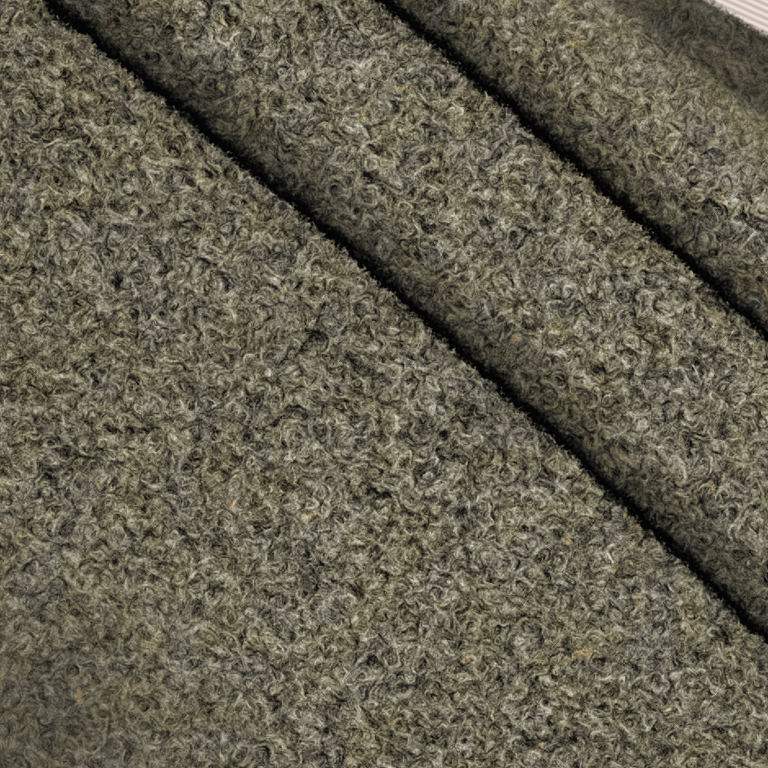
This texture is drawn by a Shadertoy shader. Its source:

```glsl
// Folded boucle wool: olive grey cloth with two dark diagonal creases.
// Short crisp fibres come from fine noise averaged along the contour lines of
// a coarser tuft noise; the folds are soft shadows around curved lines.
#define TUFT_SCALE 50.0
#define FIBRE_SCALE 330.0
#define FIBRE_CONTRAST 0.82
#define GRAIN_CONTRAST 0.24
#define TUFT_CONTRAST 0.17
#define BASE_LIGHT 0.385
#define FIBRE_STEPS 3
#define FIBRE_STEP 0.0017

float hash(vec2 p) {
    vec3 q = fract(vec3(p.xyx) * 0.1031);
    q += dot(q, q.yzx + 33.33);
    return fract((q.x + q.y) * q.z);
}

float noise(vec2 p) {
    vec2 i = floor(p), f = fract(p);
    f = f * f * (3.0 - 2.0 * f);
    return mix(mix(hash(i), hash(i + vec2(1, 0)), f.x),
               mix(hash(i + vec2(0, 1)), hash(i + vec2(1, 1)), f.x), f.y);
}

// Rotated octaves hide the noise lattice
float tufts(vec2 p) {
    p = mat2(0.8, 0.6, -0.6, 0.8) * p * TUFT_SCALE;
    return 0.65 * noise(p) + 0.35 * noise(p.yx * 1.9 + 17.0);
}

// Fine fibre noise on a lattice turned against the canvas
float strands(vec2 p) {
    return noise(mat2(0.89, -0.45, 0.45, 0.89) * p * FIBRE_SCALE + 90.0);
}

// Unit direction along the contour of the tuft noise
vec2 curlDirection(vec2 p) {
    float e = 0.003, n = tufts(p);
    vec2 slope = vec2(tufts(p + vec2(e, 0)), tufts(p + vec2(0, e))) - n;
    return vec2(-slope.y, slope.x) / (length(slope) + 0.0001);
}

// Fine noise averaged both ways along the curl
float fibres(vec2 p) {
    float sum = strands(p), count = 1.0;
    for (int side = -1; side <= 1; side += 2) {
        vec2 q = p;
        for (int i = 0; i < FIBRE_STEPS; i++) {
            q += float(side) * FIBRE_STEP * curlDirection(q);
            sum += strands(q);
            count += 1.0;
        }
    }
    return sum / count - 0.5;
}

// Shadow of a crease: crisp on its lower side, a long falloff above
float creaseLight(float d) {
    float lower = smoothstep(0.002, 0.011, -d) * mix(0.88, 1.0, smoothstep(0.0, 0.05, -d));
    float upper = smoothstep(0.001, 0.020, d) * mix(0.58, 1.06, smoothstep(0.01, 0.10, d));
    return d < 0.0 ? lower : upper;
}

// Pale grooved board showing in the far corner
vec3 board(vec2 uv) {
    float groove = 0.5 + 0.5 * sin((uv.y + 0.45 * uv.x) * 700.0);
    return mix(vec3(0.78, 0.72, 0.69), vec3(0.93, 0.88, 0.86), groove);
}

void mainImage(out vec4 fragColor, in vec2 fragCoord) {
    vec2 uv = fragCoord / iResolution.xy;
    float x = uv.x;

    // Signed distances to the fold lines, with a fuzzy edge
    float fuzz = 0.007 * (noise(uv * 60.0) - 0.5) + 0.010 * (strands(uv + 0.3) - 0.5);
    float firstLine = 1.0 - 0.842 * (x - 0.06) - 0.106 * (x - 0.06) * (x - 0.586);
    float secondLine = 1.0 - 0.874 * (x - 0.5) - 0.10 * (x - 0.5) * (x - 1.0);
    float first = (uv.y - firstLine) * 0.743 + fuzz;
    float second = (uv.y - secondLine) * 0.743 + fuzz;
    float back = (uv.y - 0.987 + 0.777 * (x - 0.807)) * 0.79 + fuzz;
    float corner = (uv.y - 1.0 + 0.6 * (x - 0.92)) * 0.857 + 0.5 * fuzz;

    // Broad light over the cloth
    float behind = smoothstep(-0.015, 0.015, back);
    vec2 fromCentre = uv - vec2(0.5, 0.27);
    float light = creaseLight(first) * creaseLight(second);
    light *= 0.95 + 0.09 * exp(-5.0 * dot(fromCentre, fromCentre));
    light *= mix(0.80, 1.0, smoothstep(0.0, 0.35, length(uv)));
    light *= 0.97 + 0.06 * noise(uv * 9.0);
    light *= mix(1.0, 0.62, behind);

    // Lens softness in the near and far corners
    float sharp = mix(0.65, 1.0, smoothstep(0.05, 0.45, length(uv)));
    sharp *= mix(1.0, 0.6, smoothstep(-0.15, 0.02, back));

    // Fibres, tuft relief and small dark pits between the curls
    float tuft = tufts(uv);
    float relief = tuft - tufts(uv + vec2(0.005, 0.007));
    float strand = fibres(uv);
    float grain = noise(uv.yx * 470.0 + 40.0) - 0.5;
    float pit = smoothstep(0.32, 0.14, tuft);
    float value = BASE_LIGHT + sharp * (FIBRE_CONTRAST * strand + GRAIN_CONTRAST * grain
                + TUFT_CONTRAST * (relief + 0.3 * (tuft - 0.5)) - 0.08 * pit);
    value = max(value, 0.05) * light + 0.015;

    // Olive wool, cooler in the highlights, with a few ochre strands
    float brown = noise(uv * 30.0 + 60.0);
    vec3 tint = mix(vec3(1.04, 1.0, 0.88), vec3(1.07, 1.0, 0.76), brown);
    tint = mix(tint, vec3(1.03, 1.0, 0.91), smoothstep(0.45, 0.7, value));
    tint = mix(vec3(1.0, 1.0, 0.95), tint, smoothstep(0.04, 0.2, value));
    float ochre = smoothstep(0.87, 0.97, noise(uv * 70.0 + 9.0)) * smoothstep(-0.05, 0.1, strand);
    tint = mix(tint, vec3(1.22, 1.02, 0.60), 0.5 * ochre);

    vec3 color = mix(value * tint, board(uv), smoothstep(-0.004, 0.006, corner));
    fragColor = vec4(clamp(color, 0.0, 1.0), 1.0);
}
```
